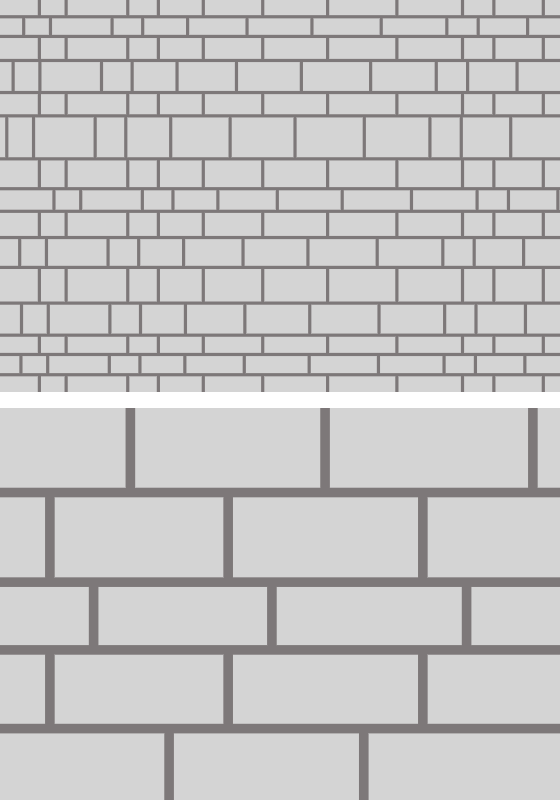
Top, the full canvas; bottom, a detail of the centre.
Write a Shadertoy shader that draws this pattern.

```glsl
const vec2 WALL = vec2(768.0, 538.0);   // design units across the canvas
const float JOINT_WIDTH = 4.4;
const vec3 BRICK_COLOR = vec3(0.831);
const vec3 JOINT_COLOR = vec3(0.490, 0.470, 0.473);

// Course heights from the top down, brick widths from the left
const int COURSES = 14;
const float HEIGHTS[COURSES] = float[](
    23.0, 27.0, 33.0, 44.0, 32.0, 59.0, 41.0,
    31.0, 36.0, 41.0, 49.0, 44.0, 26.5, 27.8);
const int BRICKS = 11;
const float WIDTHS[BRICKS] = float[](
    54.0, 36.7, 84.5, 42.0, 61.6, 81.5, 89.0, 95.0, 90.0, 43.0, 67.8);

// Sideways slide of every second course; the others stay in line
const float SHIFTS[7] = float[](-21.5, -36.0, -44.7, 20.0, -27.0, -24.5, -25.3);

// Distance to the nearest bed joint; also counts the beds above y
float bedDistance(float y, out int course) {
    float bed = 0.0, nearest = WALL.y;
    course = 0;
    for (int i = 0; i < COURSES; i++) {
        bed += HEIGHTS[i];
        nearest = min(nearest, abs(y - bed));
        if (y > bed) course++;
    }
    return nearest;
}

// Distance to the nearest upright joint within a course
float uprightDistance(float x, int course) {
    float joint = course % 2 == 1 ? SHIFTS[course / 2] : 0.0;
    float nearest = WALL.x;
    for (int i = 0; i < BRICKS; i++) {
        joint += WIDTHS[i];
        nearest = min(nearest, abs(x - joint));
    }
    return nearest;
}

// Share of a pixel covered by a joint
float jointCoverage(float dist, float pixel) {
    return clamp(0.5 + (0.5 * JOINT_WIDTH - dist) / pixel, 0.0, 1.0);
}

void mainImage(out vec4 fragColor, in vec2 fragCoord) {
    vec2 uv = fragCoord / iResolution.xy;
    vec2 p = vec2(uv.x, 1.0 - uv.y) * WALL;
    vec2 pixel = WALL / iResolution.xy;

    int course;
    float bed = jointCoverage(bedDistance(p.y, course), pixel.y);
    float upright = jointCoverage(uprightDistance(p.x, course), pixel.x);

    fragColor = vec4(mix(BRICK_COLOR, JOINT_COLOR, max(bed, upright)), 1.0);
}
```
